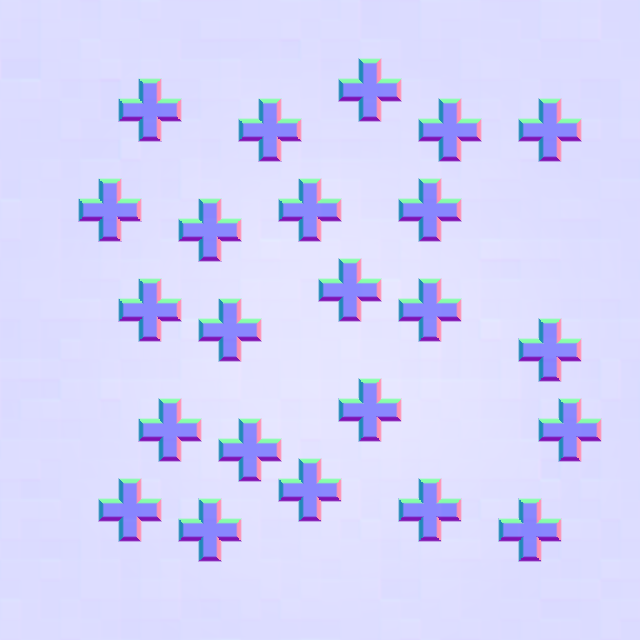
A WebGL 1 fragment shader for this texture map:

```glsl
precision highp float;
// Normal map of small bevelled plus signs scattered over a pale, faintly blocky panel.

uniform vec2 u_resolution;

const float GRID_CELLS = 32.0;
const float BLOCK_PITCH = 5.0;
const vec2 FIRST_PLUS = vec2(5.5, 4.5);

const vec3 PANEL_EDGE = vec3(0.862, 0.862, 1.0);
const vec3 PANEL_CENTER = vec3(0.902, 0.900, 1.0);
const vec3 PLUS_FACE = vec3(0.540, 0.530, 0.995);
const vec3 RIM_LEFT = vec3(0.13, 0.54, 0.72);
const vec3 RIM_RIGHT = vec3(1.0, 0.57, 0.70);
const vec3 RIM_TOP = vec3(0.52, 1.0, 0.66);
const vec3 RIM_BOTTOM = vec3(0.50, 0.07, 0.70);

float hash(vec2 p) {
  vec3 q = fract(p.xyx * 0.1031);
  q += dot(q, q.yzx + 33.33);
  return fract((q.x + q.y) * q.z);
}

// Flat blocks of random height, joined by narrow ramps
float blockNoise(vec2 p, vec2 size, float ramp, float seed) {
  vec2 q = p / size - 0.5;
  vec2 cell = floor(q) + seed;
  vec2 w = ramp / size;
  vec2 f = smoothstep(0.5 - w, 0.5 + w, fract(q));
  float low = mix(hash(cell), hash(cell + vec2(1.0, 0.0)), f.x);
  float high = mix(hash(cell + vec2(0.0, 1.0)), hash(cell + 1.0), f.x);
  return mix(low, high, f.y) - 0.5;
}

// Blocks of several proportions, all aligned to the grid
float panelHeight(vec2 p) {
  return 0.4 * blockNoise(p, vec2(1.0), 0.09, 17.0)
       + 0.5 * blockNoise(p, vec2(3.0, 1.0), 0.09, 43.0)
       + 0.5 * blockNoise(p, vec2(1.0, 2.0), 0.09, 71.0);
}

vec2 panelSlope(vec2 p, float reach) {
  vec2 e = vec2(reach, 0.0);
  return vec2(panelHeight(p - e.xy) - panelHeight(p + e.xy),
              panelHeight(p - e.yx) - panelHeight(p + e.yx));
}

// Staggered rows and columns with jitter keep neighbours apart
vec2 plusCenter(vec2 block) {
  vec2 stagger = mod(2.0 * block.yx + vec2(0.0, 1.0), 3.0);
  vec2 jitter = floor(2.0 * vec2(hash(block + 5.0), hash(block + 29.0)));
  return FIRST_PLUS + BLOCK_PITCH * block + stagger + jitter;
}

// Distance to a plus of five unit squares
float plusDistance(vec2 p) {
  vec2 q = abs(p);
  return max(max(q.x, q.y) - 1.5, min(q.x, q.y) - 0.5);
}

// Rim colour from the side that the nearest edge faces
vec3 rimColor(vec2 p) {
  vec2 q = abs(p);
  bool atTip = max(q.x, q.y) - 1.5 > min(q.x, q.y) - 0.5;
  bool facesX = (q.x > q.y) == atTip;
  vec3 sideways = p.x < 0.0 ? RIM_LEFT : RIM_RIGHT;
  vec3 upright = p.y < 0.0 ? RIM_BOTTOM : RIM_TOP;
  return facesX ? sideways : upright;
}

void main() {
  vec2 uv = gl_FragCoord.xy / u_resolution;
  vec2 p = uv * GRID_CELLS;

  // Nearest plus, leaving a few blocks empty
  float d = GRID_CELLS;
  vec2 local = vec2(GRID_CELLS);
  for (int row = 0; row < 5; row++) {
    for (int col = 0; col < 5; col++) {
      vec2 block = vec2(float(col), float(row));
      bool used = abs(mod(block.x + 5.0 * block.y, 11.0) - 8.0) > 0.5;
      vec2 offset = p - plusCenter(block);
      float plusD = plusDistance(offset);
      if (used && plusD < d) {
        d = plusD;
        local = offset;
      }
    }
  }

  // Pale panel, lighter in the middle
  float glow = 1.0 - smoothstep(0.05, 0.55, length(uv - vec2(0.52, 0.45)));
  vec3 color = mix(PANEL_EDGE, PANEL_CENTER, glow);

  // Plus faces, then their bevelled rims
  float pixel = GRID_CELLS / u_resolution.y;
  float blur = max(0.06, 0.8 * pixel);
  color = mix(color, PLUS_FACE, 1.0 - smoothstep(-blur, blur, d + 0.03));
  float rim = 1.0 - smoothstep(0.11 - blur, 0.11 + blur, abs(d + 0.05));
  color = mix(color, rimColor(local), rim);

  // Faint block tones and tinted seams
  color.rg += 0.016 * panelHeight(p) + 0.026 * panelSlope(p, 0.08);
  gl_FragColor = vec4(clamp(color, 0.0, 1.0), 1.0);
}
```
